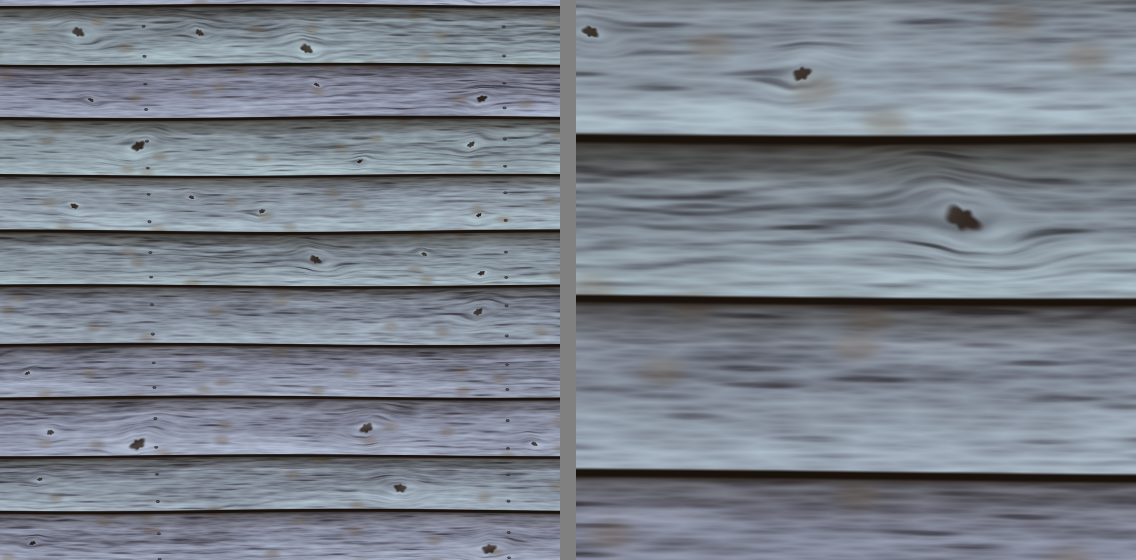
Left, the full canvas; right, a detail of the centre.
Reproduce this texture procedurally as a WebGL 2 fragment shader.

```glsl
#version 300 es
precision highp float;
// Weathered grey clapboard: ten overlapping horizontal boards with dark gaps.
// Layered sines bend the growth rings, stretched cellular noise gives fibres
// and cracks, and a jittered grid scatters knots that push the grain aside.
uniform vec2 u_resolution;
out vec4 fragColor;

vec2 hash2(vec2 p) {
  vec3 q = fract(p.xyx * vec3(0.1031, 0.1030, 0.0973));
  q += dot(q, q.yzx + 33.33);
  return fract((q.xx + q.yz) * q.zy);
}

// Distance to the nearest jittered point
float cellular(vec2 p) {
  vec2 cell = floor(p);
  float nearest = 2.0;
  for (int j = -1; j <= 1; j++)
    for (int i = -1; i <= 1; i++) {
      vec2 o = vec2(i, j);
      vec2 d = o + hash2(cell + o) - fract(p);
      nearest = min(nearest, dot(d, d));
    }
  return sqrt(nearest);
}

// Layered, rotated sines, roughly -1 to 1
float waves(vec2 p) {
  float sum = 0.0, amp = 0.5;
  for (int i = 0; i < 5; i++) {
    sum += amp * sin(p.x + 1.7 * sin(p.y));
    p = mat2(1.5, 1.1, -1.1, 1.5) * p + 1.3;
    amp *= 0.62;
  }
  return sum;
}

void main() {
  vec2 uv = gl_FragCoord.xy / u_resolution;

  // Board index and height within the board, with slightly uneven edges
  float y = (uv.y - 0.0865) * 10.0 + 0.02 * sin(uv.x * 6.2832 + uv.y * 8.0)
          + 0.03 * sin(uv.y * 37.0);
  float board = mod(floor(y), 10.0);
  float f = fract(y);
  vec2 seed = hash2(vec2(board, 7.0));
  vec2 p = vec2(uv.x, f * 0.1);

  // Knots: dark core, pale halo, and a bend in the surrounding grain
  float core = 0.0, halo = 0.0, bend = 0.0;
  for (int i = -1; i <= 1; i++) {
    float column = floor(uv.x * 5.0) + float(i);
    vec2 id = vec2(mod(column, 5.0), board);
    vec2 place = hash2(id + 3.0), kind = hash2(id + 41.0);
    vec2 d = p - vec2((column + 0.15 + 0.7 * place.x) / 5.0, 0.02 + 0.045 * place.y);
    float present = step(0.5, kind.y);
    float size = mix(0.004, 0.013, kind.x * kind.x);
    float tilt = (place.x - 0.5) * 0.8;
    float q = length(vec2(d.x, d.y + d.x * tilt) / (size * vec2(1.25, 0.8)));
    q += 0.12 * sin(atan(d.y, d.x) * 5.0 + place.y * 9.0);
    bend -= present * 0.85 * d.y * exp(-0.09 * q * q);
    halo = max(halo, present * exp(-0.28 * q * q));
    core = max(core, present * (1.0 - smoothstep(0.6, 1.15, q)));
  }
  float v = p.y + bend;

  // Grain: growth rings, fine fibres, broad patches and short cracks
  vec2 shift = vec2(board * 17.3, board * 5.1);
  float drift = waves(vec2(uv.x * 5.0, v * 22.0) + shift);
  float rings = pow(0.5 + 0.5 * sin(v * 440.0 + 6.0 * drift + seed.x * 6.0), 3.0);
  float ringMask = smoothstep(-0.5, 0.6, waves(vec2(uv.x * 4.0, v * 30.0) - shift));
  float fibre = 0.55 * cellular(vec2(uv.x * 9.0, v * 150.0) + shift)
              + 0.45 * cellular(vec2(uv.x * 34.0, v * 270.0) + shift) - 0.45;
  float patches = waves(vec2(uv.x * 8.0, v * 65.0) + shift.yx);
  float crack = 1.0 - smoothstep(0.04, 0.2, cellular(vec2(uv.x * 6.0, v * 75.0) - shift));

  float tone = mix(0.82, 0.46, smoothstep(0.0, 0.7, f)) + 0.14 * (seed.x - 0.5)
             + 0.12 * patches + 0.55 * fibre - 0.26 * rings * ringMask - 0.3 * crack
             + 0.35 * halo * (0.5 + 0.5 * sin(v * 1500.0));
  vec3 slate = vec3(0.27, 0.27, 0.30), grey = vec3(0.52, 0.55, 0.60);
  vec3 silver = vec3(0.69, 0.75, 0.80), soot = vec3(0.13, 0.09, 0.06);
  vec3 color = mix(slate, grey, clamp(tone * 2.0, 0.0, 1.0));
  color = mix(color, silver, clamp(tone * 2.0 - 1.0, 0.0, 1.0));
  color *= mix(vec3(1.0, 0.97, 1.02), vec3(0.98, 1.01, 0.98), seed.y);

  // Faint rust stains
  float stain = 1.0 - smoothstep(0.03, 0.17, cellular(uv * vec2(8.0, 13.0) + 4.0));
  color = mix(color, vec3(0.44, 0.36, 0.27), 0.3 * stain);

  // Knot cores with a ragged, woody inside
  vec3 knotColor = mix(soot, vec3(0.29, 0.26, 0.25), clamp(0.4 + 2.0 * fibre, 0.0, 1.0));
  color = mix(color, knotColor, 0.92 * core);

  // Two leaning columns of nails, two nails per board
  for (int k = 0; k < 4; k++) {
    float side = float(k / 2), row = float(k % 2);
    float nailX = mix(0.285 - 0.03 * uv.y, 0.909 - 0.01 * uv.y, side);
    vec2 d = (p - vec2(nailX, 0.017 + 0.048 * row)) / vec2(0.0042, 0.0030);
    float r = length(d);
    color = mix(color, vec3(0.19, 0.18, 0.18), 0.85 * (1.0 - smoothstep(0.5, 1.15, r)));
    color += 0.10 * (1.0 - smoothstep(0.1, 0.5, length(d - vec2(0.0, 0.2))));
  }

  // Ridge, brown shade below the overlap, and the gap itself
  color += 0.05 * exp(-pow((f - 0.73) / 0.025, 2.0));
  float shade = smoothstep(0.68, 0.93, f) * (0.5 + 0.5 * seed.y);
  color *= mix(vec3(1.0), vec3(0.66, 0.62, 0.57), shade);
  color = mix(color, soot, 0.7 * smoothstep(0.92, 0.99, f));
  float gap = 1.0 - smoothstep(0.012, 0.036, min(f, 1.0 - f));
  color = mix(color, soot * 0.75, gap);
  fragColor = vec4(color, 1.0);
}
```
